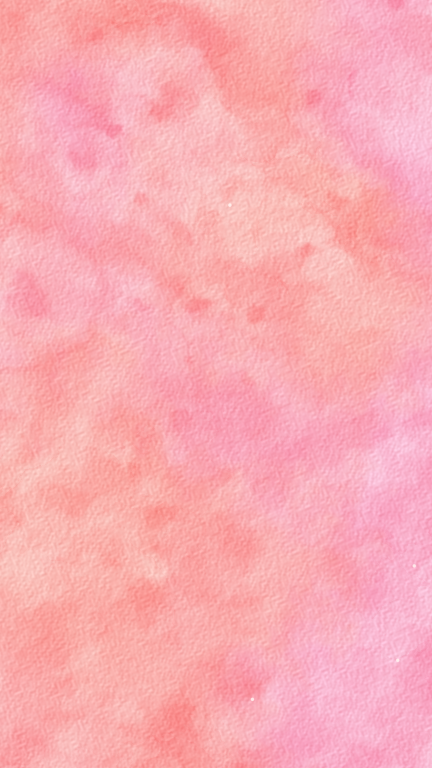
Write a WebGL 2 fragment shader that draws this texture.

```glsl
#version 300 es
precision highp float;

#define CORAL_DEEP vec3(0.98, 0.55, 0.53)
#define CORAL_PALE vec3(0.98, 0.75, 0.725)
#define PINK_DEEP vec3(0.97, 0.57, 0.70)
#define PINK_PALE vec3(0.98, 0.745, 0.84)
#define WASH_CONTRAST 1.45
#define MOTTLE_CONTRAST 0.8
#define FRAY 0.055
#define RIM_STRENGTH 0.3
#define BLOOM_STRENGTH 0.55
#define GRAIN_SCALE 175.0
#define GRAIN_STRENGTH 0.085

uniform vec2 u_resolution;
out vec4 fragColor;

vec2 hash2(vec2 p) {
  vec3 q = fract(p.xyx * vec3(0.1031, 0.103, 0.0973));
  q += dot(q, q.yzx + 33.33);
  return fract((q.xx + q.yz) * q.zy);
}

float valueNoise(vec2 p) {
  vec2 cell = floor(p), f = fract(p);
  f = f * f * (3.0 - 2.0 * f);
  float low = mix(hash2(cell).x, hash2(cell + vec2(1, 0)).x, f.x);
  float high = mix(hash2(cell + vec2(0, 1)).x, hash2(cell + 1.0).x, f.x);
  return mix(low, high, f.y);
}

// Layered noise, centred on zero
float fbm(vec2 p) {
  float sum = 0.0, amplitude = 0.5;
  for (int i = 0; i < 5; i++) {
    sum += amplitude * (valueNoise(p) - 0.5);
    p = mat2(1.6, 1.2, -1.2, 1.6) * p + 17.3;
    amplitude *= 0.55;
  }
  return sum;
}

vec2 rotate(vec2 p, float angle) {
  float c = cos(angle), s = sin(angle);
  return vec2(c * p.x + s * p.y, c * p.y - s * p.x);
}

// Dark drops with a pale halo and a faint outer rim, one per chosen cell
float blooms(vec2 p, float share) {
  float tone = 0.0;
  vec2 cell = floor(p);
  for (int y = -1; y <= 1; y++) {
    for (int x = -1; x <= 1; x++) {
      vec2 id = cell + vec2(x, y);
      vec2 kind = hash2(id + 51.7);
      float size = mix(0.16, 0.32, kind.y);
      float r = length(p - id - 0.2 - 0.6 * hash2(id)) / size;
      float core = 1.0 - smoothstep(0.35, 1.05, r);
      float halo = exp(-pow((r - 1.6) / 0.45, 2.0));
      float rim = exp(-pow((r - 2.3) / 0.18, 2.0));
      tone += step(kind.x, share) * (0.4 * kind.y * (halo - rim) - core);
    }
  }
  return tone;
}

// Pigment gathered on one side of a drying front
float dryingRim(float front) {
  return smoothstep(0.0, 0.015, front) * exp(-20.0 * max(front, 0.0));
}

// Share of pink: a falling band, the right side and an upper left patch
float pinkShare(vec2 uv, vec2 drift) {
  vec2 p = uv + drift;
  float band = exp(-pow((p.y - 0.64 + 0.3 * p.x) / 0.09, 2.0));
  float bulge = 0.17 * cos(6.0 * p.y) + 0.05 * sin(17.0 * p.y) - 0.1 * p.y;
  float side = smoothstep(0.6, 0.9, p.x + bulge);
  vec2 fromPatch = (p - vec2(0.22, 0.81)) * vec2(5, 9);
  float mist = exp(-dot(fromPatch, fromPatch));
  return 0.1 + 0.6 * band + 0.85 * side + 0.75 * mist;
}

void main() {
  vec2 uv = gl_FragCoord.xy / u_resolution;
  vec2 p = gl_FragCoord.xy / u_resolution.x;

  // Frayed coordinates
  vec2 drift = vec2(fbm(p * 4.0), fbm(p * 4.0 + 31.0));
  vec2 fray = vec2(fbm(p * 22.0 + 5.0), fbm(p * 22.0 + 63.0));
  vec2 q = p + 0.13 * drift + FRAY * fray;

  // Streaked washes: rising below, falling above
  float rising = fbm(rotate(q, 0.7) * vec2(3.0, 8.0) + 3.0);
  float falling = fbm(rotate(q, -0.6) * vec2(3.0, 8.0) + 40.0);
  float streaks = mix(rising, falling, smoothstep(0.35, 0.65, uv.y));
  float clouds = fbm(q * 9.0 + 12.0);
  float tone = 0.68 + WASH_CONTRAST * (streaks + 0.5 * clouds);

  // Small mottles, gathered in patches
  float wetness = smoothstep(-0.12, 0.15, fbm(p * 3.0 + 80.0));
  tone += MOTTLE_CONTRAST * mix(0.4, 1.0, wetness) * fbm(q * 20.0 + 55.0);

  // Drying rims and blooms
  float rims = dryingRim(fbm(q * 4.5 + 22.0)) + 0.8 * dryingRim(fbm(q * 9.0 + 71.0));
  tone -= RIM_STRENGTH * wetness * rims;
  vec2 spot = p + 0.04 * drift + 0.07 * fray;
  float drops = blooms(spot * 4.2 + 2.0, 0.3) + 0.75 * blooms(spot * 8.0 + 9.0, 0.26);
  tone += BLOOM_STRENGTH * drops * mix(0.5, 1.0, smoothstep(0.3, 0.65, uv.y));
  tone = clamp(tone, -0.05, 1.08);

  // Pigment
  float pink = pinkShare(uv, 0.25 * drift + 0.08 * fray);
  pink = clamp(pink + 0.5 * fbm(q * 3.0 + 93.0), 0.0, 1.0);
  vec3 color = mix(mix(CORAL_DEEP, CORAL_PALE, tone), mix(PINK_DEEP, PINK_PALE, tone), pink);

  // Paper tooth lit from the upper left
  vec2 tooth = rotate(p, 0.4) * GRAIN_SCALE;
  float relief = valueNoise(tooth) - valueNoise(tooth + vec2(-0.5, 0.7));
  color += GRAIN_STRENGTH * relief * vec3(0.4, 1.0, 1.0);

  // Rare bare flecks
  vec2 fleckId = floor(p * 9.0);
  float fleckR = length(fract(p * 9.0) - 0.2 - 0.6 * hash2(fleckId + 7.0));
  float fleck = (1.0 - smoothstep(0.02, 0.05, fleckR)) * step(0.97, hash2(fleckId + 29.0).y);
  fragColor = vec4(mix(color, vec3(1.0, 0.95, 0.94), 0.85 * fleck), 1.0);
}
```
